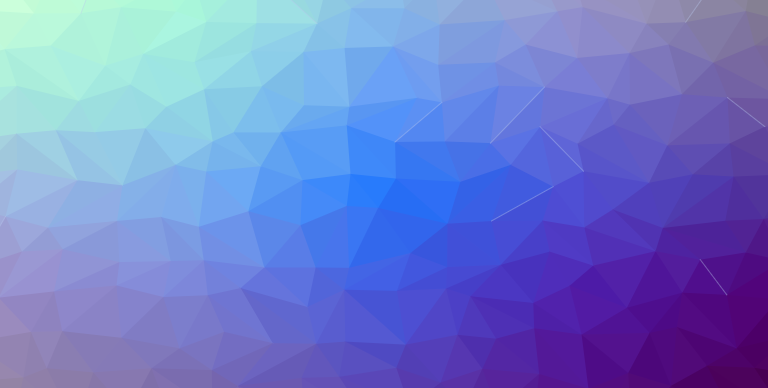
Write a WebGL 1 fragment shader that draws this background.

```glsl
precision highp float;

// Low-poly backdrop: a jittered lattice is cut into triangles, and each
// triangle takes one flat colour from a 5 x 5 gradient mesh at its centroid.
// A few diagonals carry a pale hairline.

uniform vec2 u_resolution;

// Lattice, in units of the canvas height
const vec2 CELL = vec2(0.122, 0.1036);
const vec2 ORIGIN = vec2(0.047, 0.028);
const float JITTER = 0.29;        // vertex shift, in cells
const float STAGGER = 0.18;       // sideways shift of alternate rows
const float SHADE = 0.025;        // brightness spread between facets
const float HAIR_CHANCE = 0.045;
const float HAIR_RADIUS = 0.0013;
const float HAIR_ALPHA = 0.4;
const vec3 HAIR_COLOR = vec3(0.72, 0.78, 0.93);

// Gradient mesh, each row from left to right
const vec3 TOP_1 = vec3(0.79, 1.00, 0.85);
const vec3 TOP_2 = vec3(0.67, 0.98, 0.86);
const vec3 TOP_3 = vec3(0.54, 0.74, 0.91);
const vec3 TOP_4 = vec3(0.61, 0.59, 0.79);
const vec3 TOP_5 = vec3(0.53, 0.51, 0.58);
const vec3 UPPER_1 = vec3(0.66, 0.93, 0.86);
const vec3 UPPER_2 = vec3(0.59, 0.87, 0.89);
const vec3 UPPER_3 = vec3(0.38, 0.60, 0.96);
const vec3 UPPER_4 = vec3(0.45, 0.47, 0.84);
const vec3 UPPER_5 = vec3(0.44, 0.35, 0.62);
const vec3 MIDDLE_1 = vec3(0.63, 0.72, 0.88);
const vec3 MIDDLE_2 = vec3(0.49, 0.69, 0.94);
const vec3 MIDDLE_3 = vec3(0.12, 0.46, 0.99);
const vec3 MIDDLE_4 = vec3(0.31, 0.31, 0.83);
const vec3 MIDDLE_5 = vec3(0.31, 0.19, 0.60);
const vec3 LOWER_1 = vec3(0.61, 0.55, 0.79);
const vec3 LOWER_2 = vec3(0.48, 0.51, 0.84);
const vec3 LOWER_3 = vec3(0.27, 0.35, 0.87);
const vec3 LOWER_4 = vec3(0.31, 0.12, 0.68);
const vec3 LOWER_5 = vec3(0.32, 0.00, 0.47);
const vec3 BASE_1 = vec3(0.57, 0.51, 0.64);
const vec3 BASE_2 = vec3(0.49, 0.43, 0.69);
const vec3 BASE_3 = vec3(0.35, 0.27, 0.71);
const vec3 BASE_4 = vec3(0.32, 0.05, 0.53);
const vec3 BASE_5 = vec3(0.29, 0.00, 0.33);

vec2 hash2(vec2 p) {
  vec3 q = fract(p.xyx * vec3(0.1031, 0.1030, 0.0973));
  q += dot(q, q.yzx + 33.33);
  return fract((q.xx + q.yz) * q.zy);
}

float cross2(vec2 a, vec2 b) { return a.x * b.y - a.y * b.x; }

float tent(float t) { return max(0.0, 1.0 - abs(t)); }

vec3 ramp(vec3 a, vec3 b, vec3 c, vec3 d, vec3 e, float t) {
  t = clamp(t, 0.0, 1.0) * 4.0;
  return a * tent(t) + b * tent(t - 1.0) + c * tent(t - 2.0)
       + d * tent(t - 3.0) + e * tent(t - 4.0);
}

vec3 meshColor(vec2 uv) {
  return ramp(ramp(BASE_1, BASE_2, BASE_3, BASE_4, BASE_5, uv.x),
              ramp(LOWER_1, LOWER_2, LOWER_3, LOWER_4, LOWER_5, uv.x),
              ramp(MIDDLE_1, MIDDLE_2, MIDDLE_3, MIDDLE_4, MIDDLE_5, uv.x),
              ramp(UPPER_1, UPPER_2, UPPER_3, UPPER_4, UPPER_5, uv.x),
              ramp(TOP_1, TOP_2, TOP_3, TOP_4, TOP_5, uv.x), uv.y);
}

vec2 vertexAt(vec2 id) {
  vec2 shift = (hash2(id + 40.0) * 2.0 - 1.0) * JITTER;
  shift.x += STAGGER * (mod(id.y, 2.0) * 2.0 - 1.0);
  return ORIGIN + (id + shift) * CELL;
}

// Signed distance to a line, positive on its left
float side(vec2 p, vec2 a, vec2 b) {
  return cross2(b - a, p - a) / length(b - a);
}

float segment(vec2 p, vec2 a, vec2 b) {
  vec2 ab = b - a;
  return length(p - a - ab * clamp(dot(p - a, ab) / dot(ab, ab), 0.0, 1.0));
}

// Premultiplied facet colour, with its coverage in alpha
vec4 facet(vec2 p, vec2 a, vec2 b, vec2 c, float shade, float pixel) {
  float inside = min(side(p, a, b), min(side(p, b, c), side(p, c, a)));
  float cover = clamp(inside / pixel + 0.5, 0.0, 1.0);
  vec2 uv = (a + b + c) / 3.0 * vec2(u_resolution.y / u_resolution.x, 1.0);
  return vec4(meshColor(uv) + (shade - 0.5) * SHADE, 1.0) * cover;
}

void main() {
  float pixel = 1.0 / u_resolution.y;
  vec2 p = gl_FragCoord.xy * pixel;
  vec2 home = floor((p - ORIGIN) / CELL);
  vec4 sum = vec4(0.0);
  float hair = 0.0;

  for (int j = -1; j <= 1; j++) {
    for (int i = -1; i <= 1; i++) {
      vec2 id = home + vec2(float(i), float(j));
      vec2 a = vertexAt(id), b = vertexAt(id + vec2(1.0, 0.0));
      vec2 c = vertexAt(id + 1.0), d = vertexAt(id + vec2(0.0, 1.0));

      // Cut along the diagonal that leaves the larger smallest triangle
      float cutAC = min(cross2(b - a, c - a), cross2(c - a, d - a));
      float cutBD = min(cross2(b - a, d - a), cross2(c - b, d - b));
      if (cutBD > cutAC) { vec2 first = a; a = b; b = c; c = d; d = first; }

      vec2 shade = hash2(id + 91.0);
      sum += facet(p, a, b, c, shade.x, pixel) + facet(p, a, c, d, shade.y, pixel);
      float line = clamp((HAIR_RADIUS - segment(p, a, c)) / pixel + 0.5, 0.0, 1.0);
      hair = max(hair, line * step(hash2(id + 17.0).x, HAIR_CHANCE));
    }
  }

  vec3 color = sum.rgb / max(sum.a, 0.001);
  gl_FragColor = vec4(mix(color, HAIR_COLOR, hair * HAIR_ALPHA), 1.0);
}
```
